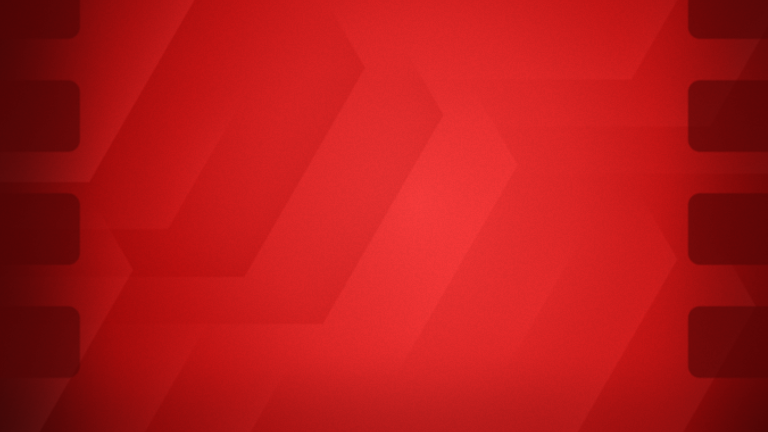
Give the GLSL for this background, as a Shadertoy shader.

```glsl
const float SCENE_WIDTH = 16.0 / 9.0;
const vec2 BAND_STEP = vec2(0.1815, -0.109);

float hash(vec2 cell) {
    vec3 h = fract(vec3(cell.xyx) * 0.1031);
    h += dot(h, h.yzx + 33.33);
    return fract((h.x + h.y) * h.z);
}

float valueNoise(vec2 p) {
    vec2 cell = floor(p);
    vec2 f = fract(p);
    f = f * f * (3.0 - 2.0 * f);
    float low = mix(hash(cell), hash(cell + vec2(1, 0)), f.x);
    float high = mix(hash(cell + vec2(0, 1)), hash(cell + vec2(1, 1)), f.x);
    return mix(low, high, f.y);
}

float roundedBox(vec2 p, vec2 halfSize, float radius) {
    vec2 q = abs(p) - halfSize + radius;
    return length(max(q, 0.0)) + min(max(q.x, q.y), 0.0) - radius;
}

// Moves on to the next colour between two radii
vec3 rampStep(vec3 current, vec3 next, float from, float to, float r) {
    return mix(current, next, clamp((r - from) / (to - from), 0.0, 1.0));
}

vec3 radialGlow(vec2 p, vec2 center) {
    float r = length((p - center) * vec2(1.0, 0.85));
    vec3 color = vec3(0.94, 0.22, 0.22);
    color = rampStep(color, vec3(0.85, 0.14, 0.14), 0.0, 0.36, r);
    color = rampStep(color, vec3(0.75, 0.075, 0.075), 0.36, 0.57, r);
    color = rampStep(color, vec3(0.63, 0.04, 0.04), 0.57, 0.75, r);
    color = rampStep(color, vec3(0.46, 0.03, 0.03), 0.75, 0.92, r);
    return rampStep(color, vec3(0.30, 0.02, 0.02), 0.92, 1.12, r);
}

// Hexagon corner pointing right; span is its visible range above the tip
float hexagonRim(vec2 q, vec2 span, float blur) {
    float slant = dot(vec2(abs(q.y), q.x), vec2(0.5, 0.866));
    float d = max(slant, -q.y - 0.484);
    float inside = smoothstep(blur, -blur, d);
    float window = smoothstep(span.x, span.x + 0.16, q.y)
        * (1.0 - smoothstep(span.y - 0.2, span.y, q.y));
    return inside * window * exp(min(d, 0.0) / 0.25 + min(slant, 0.0) / 0.2);
}

float hexagonRow(vec2 p, vec2 firstTip, int count, vec2 span, float blur) {
    float sum = 0.0;
    for (int i = 0; i < count; i++) {
        sum += hexagonRim(p - firstTip - float(i) * BAND_STEP, span, blur);
    }
    return sum;
}

// Column of rounded holes mirrored on both sides
float filmHoles(vec2 p, float topCenter, float spacing, float blur) {
    float index = clamp(round((topCenter - p.y) / spacing), 0.0, 3.0);
    vec2 q = vec2(min(p.x, SCENE_WIDTH - p.x), p.y - topCenter + index * spacing);
    return smoothstep(blur, -blur, roundedBox(q, vec2(0.185, 0.083), 0.028));
}

void mainImage(out vec4 fragColor, in vec2 fragCoord) {
    vec2 p = fragCoord / iResolution.xy * vec2(SCENE_WIDTH, 1.0);
    float blur = 1.5 / iResolution.y;

    // Glow with darker lower and side borders
    vec3 color = radialGlow(p, vec2(0.97, 0.53));
    float side = min(p.x, SCENE_WIDTH - p.x);
    color *= 1.0 - 0.12 * smoothstep(0.2, 0.0, p.y);
    color *= 1.0 - 0.22 * smoothstep(0.28, 0.0, side);

    // Translucent hexagon bands
    vec2 whole = vec2(-0.7, 0.18);
    float light = 0.065 * hexagonRow(p, vec2(0.486, 1.0625), 1, whole, blur);
    light += 0.035 * hexagonRow(p, vec2(0.668, 0.954), 1, vec2(-0.7, -0.15), blur);
    light -= 0.050 * hexagonRow(p, vec2(0.845, 0.843), 2, whole, blur);
    light += 0.035 * hexagonRow(p, vec2(1.198, 0.618), 1, vec2(-0.52, 0.2), blur);
    light += 0.022 * hexagonRow(p, vec2(1.384, 0.513), 1, vec2(-0.4, -0.02), blur);
    light += 0.045 * hexagonRow(p, vec2(1.568, 0.400), 2, whole, blur);
    light += 0.050 * hexagonRow(p, vec2(0.308, 0.375), 1, whole, blur);
    light += 0.035 * hexagonRow(p, vec2(0.489, 0.266), 2, vec2(-0.7, 0.03), blur);
    light += 0.040 * hexagonRow(p, vec2(1.741, 1.300), 3, whole, blur);
    color += light * vec3(1.0, 0.6, 0.6);

    // Film perforations
    vec3 holeColor = mix(vec3(0.37, 0.02, 0.02), color * 0.75, 0.4);
    color = mix(color, holeColor, 0.85 * filmHoles(p, 0.993, 0.2616, blur));

    // Fine paper grain
    float grain = valueNoise(p * 380.0) - 0.5;
    color *= 1.0 + 0.05 * grain;

    fragColor = vec4(clamp(color, 0.0, 1.0), 1.0);
}
```
